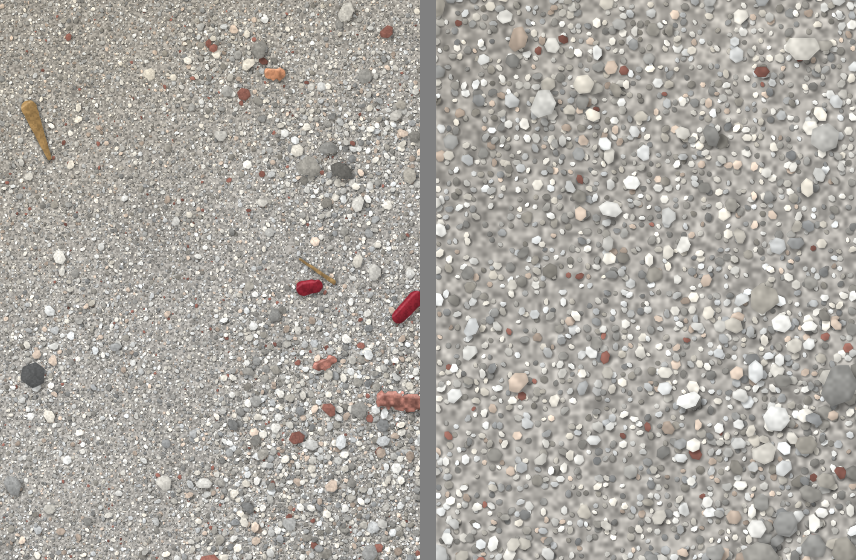
Left: the whole. Right: its middle third, enlarged.
This texture is drawn by a WebGL 1 fragment shader. Its source:

```glsl
precision highp float;
// Coarse grey sand with drifts of angular gravel and a few beans, husks and a twig.
// Jittered grids of shaded stones are stacked from fine to coarse; a density map
// decides where gravel gathers. Lengths are fractions of the canvas height.
uniform vec2 u_resolution;

const vec2 LIGHT = vec2(-0.6, 0.8);
const vec3 SAND = vec3(0.665, 0.652, 0.630);
const vec3 RUST = vec3(0.58, 0.40, 0.36);
const vec3 PEACH = vec3(0.84, 0.75, 0.68);
const vec3 BEAN_RED = vec3(0.50, 0.15, 0.19);
const vec3 HUSK_TAN = vec3(0.60, 0.49, 0.33);
const vec3 SHELL_ORANGE = vec3(0.74, 0.53, 0.41);

vec3 hash3(vec2 p) {
  vec3 q = fract(p.xyx * vec3(0.1031, 0.1030, 0.0973));
  q += dot(q, q.yxz + 33.33);
  return fract((q.xxy + q.yzz) * q.zyx);
}

float noise(vec2 p) {
  vec2 i = floor(p);
  vec2 f = fract(p);
  f = f * f * (3.0 - 2.0 * f);
  float low = mix(hash3(i).x, hash3(i + vec2(1.0, 0.0)).x, f.x);
  float high = mix(hash3(i + vec2(0.0, 1.0)).x, hash3(i + 1.0).x, f.x);
  return mix(low, high, f.y);
}

float patchAt(vec2 p, vec2 centre, float radius) {
  return 1.0 - smoothstep(0.3 * radius, 1.4 * radius, length(p - centre));
}

// Share of gravel at a place: a lower right bank plus looser patches.
float gravel(vec2 p) {
  float bank = smoothstep(-0.07, 0.14, p.x - 0.27 - 0.3 * p.y);
  bank *= 1.0 - smoothstep(0.32, 0.56, p.y);
  float drifts = 0.9 * patchAt(p, vec2(0.62, 0.73), 0.15)
               + 0.8 * patchAt(p, vec2(0.38, 0.89), 0.09)
               + 1.0 * patchAt(p, vec2(0.335, 0.60), 0.035)
               + 0.4 * patchAt(p, vec2(0.13, 0.36), 0.13);
  float ragged = 0.65 * noise(p * 13.0) + 0.35 * noise(p * 34.0) - 0.5;
  return clamp(bank + drifts + 0.8 * ragged, 0.0, 1.0);
}

// Mostly neutral greys, warm or cool, with some peach and rust.
vec3 stoneColor(vec3 rnd, float tone, float rustShare) {
  float grey = 0.46 + 0.50 * rnd.x + tone;
  vec3 tint = mix(vec3(0.985, 1.0, 1.005), vec3(1.03, 1.0, 0.935), rnd.y);
  vec3 color = grey * tint;
  color = mix(color, PEACH * (0.8 + 0.3 * rnd.x), 0.7 * step(0.92, rnd.y));
  return mix(color, RUST * (0.8 + 0.4 * rnd.x), step(rnd.z, rustShare));
}

// Faceted outline: 1.0 on the rim of a unit stone.
float facet(vec2 q) {
  vec2 a = abs(q);
  float hexagon = max(a.y, 0.87 * a.x + 0.5 * a.y);
  return mix(length(q), hexagon, 0.85);
}

// density.x is the share of filled cells everywhere, density.y is added in gravel.
vec3 stoneLayer(vec3 color, vec2 p, float size, vec2 density, float tone,
                float rustShare, float seed, float aa) {
  vec2 home = floor(p / size);
  for (int j = -1; j <= 1; j++) {
    for (int i = -1; i <= 1; i++) {
      vec2 cell = home + vec2(float(i), float(j));
      vec3 form = hash3(cell + seed);
      vec3 kind = hash3(cell + seed + 57.3);
      vec2 centre = (cell + 0.2 + 0.6 * form.xy) * size;
      if (kind.x > density.x + density.y * gravel(centre)) continue;

      float radius = size * mix(0.28, 0.56, form.z * form.z);
      vec2 offset = (p - centre) / radius;
      float angle = 6.2832 * kind.y;
      vec2 axis = vec2(cos(angle), sin(angle));
      vec2 q = vec2(dot(offset, axis), dot(offset, vec2(-axis.y, axis.x)));
      q.y *= 1.0 + 0.6 * kind.z;
      q.x *= 1.0 + 0.45 * q.y * (form.x - 0.2);

      float shadow = 1.0 - smoothstep(0.7, 1.3, length(offset + 0.3 * LIGHT));
      color *= 1.0 - 0.32 * shadow;
      float rim = facet(q);
      float body = 1.0 - smoothstep(-aa, aa, (rim - 1.0) * radius);
      vec3 stone = stoneColor(hash3(cell + seed + 131.7), tone, rustShare);
      stone *= 1.0 + 0.09 * dot(offset, LIGHT) - 0.07 * smoothstep(0.7, 1.0, rim);
      stone *= 1.0 + 0.14 * (noise(p * 190.0) - 0.5);
      color = mix(color, stone, body);
    }
  }
  return color;
}

// Rounded stroke tapering from radii.x at a to radii.y at b, lit and mottled.
vec3 debris(vec3 color, vec2 p, vec2 a, vec2 b, vec2 radii, vec3 tint,
            float roughness, float aa) {
  vec2 span = b - a;
  float t = clamp(dot(p - a, span) / dot(span, span), 0.0, 1.0);
  vec2 offset = p - a - span * t;
  float mottle = noise(p * 160.0) - 0.5;
  float radius = mix(radii.x, radii.y, t) * (1.0 + roughness * mottle);
  float shadow = 1.0 - smoothstep(0.0, 0.007, length(offset + 0.003 * LIGHT) - radius);
  float body = 1.0 - smoothstep(-aa, aa, length(offset) - radius);
  float lit = dot(offset, LIGHT) / radius;
  vec3 surface = tint * (1.0 + 0.2 * lit + (0.15 + 0.7 * roughness) * mottle);
  surface += 0.12 * smoothstep(0.35, 0.6, lit) * (1.0 - smoothstep(0.6, 0.85, lit));
  return mix(color * (1.0 - 0.3 * shadow), surface, body);
}

void main() {
  vec2 p = gl_FragCoord.xy / u_resolution.y;
  float aa = 0.7 / u_resolution.y;

  // Sand bed, then stones from fine to coarse
  float swell = noise(p * 7.0) - 0.5;
  float grain = noise(p * 330.0) - 0.5;
  vec3 color = SAND * (1.0 + 0.10 * swell + 0.42 * grain);
  color = stoneLayer(color, p, 0.0052, vec2(0.64, 0.16), 0.030, 0.010, 11.0, aa);
  color = stoneLayer(color, p, 0.0085, vec2(0.25, 0.45), 0.045, 0.015, 223.0, aa);
  color = stoneLayer(color, p, 0.0145, vec2(0.05, 0.66), 0.040, 0.025, 419.0, aa);
  color = stoneLayer(color, p, 0.0250, vec2(0.012, 0.25), 0.030, 0.050, 631.0, aa);
  color = stoneLayer(color, p, 0.0400, vec2(0.012, 0.04), -0.10, 0.220, 877.0, aa);

  // Husk, twig, beans and shell fragments
  color = debris(color, p, vec2(0.052, 0.807), vec2(0.088, 0.718), vec2(0.014, 0.004), HUSK_TAN, 0.1, aa);
  color = debris(color, p, vec2(0.536, 0.537), vec2(0.596, 0.496), vec2(0.002, 0.004), HUSK_TAN, 0.3, aa);
  color = debris(color, p, vec2(0.541, 0.485), vec2(0.564, 0.489), vec2(0.013, 0.012), BEAN_RED, 0.2, aa);
  color = debris(color, p, vec2(0.712, 0.434), vec2(0.743, 0.467), vec2(0.012, 0.014), BEAN_RED, 0.1, aa);
  color = debris(color, p, vec2(0.480, 0.869), vec2(0.498, 0.867), vec2(0.009, 0.011), SHELL_ORANGE, 0.5, aa);
  color = debris(color, p, vec2(0.570, 0.346), vec2(0.592, 0.357), vec2(0.010, 0.008), RUST, 0.8, aa);
  color = debris(color, p, vec2(0.685, 0.286), vec2(0.750, 0.280), vec2(0.014, 0.016), RUST, 0.7, aa);

  // Warmer, duller dust where gravel is thin, and a fine overall grain
  float dust = smoothstep(0.25, 0.9, p.y - 0.5 * p.x);
  color *= mix(vec3(1.03), vec3(1.0, 0.985, 0.955), dust);
  color *= 1.0 + 0.16 * (noise(p * 400.0 + 40.0) - 0.5);
  gl_FragColor = vec4(clamp(color, 0.0, 1.0), 1.0);
}
```
